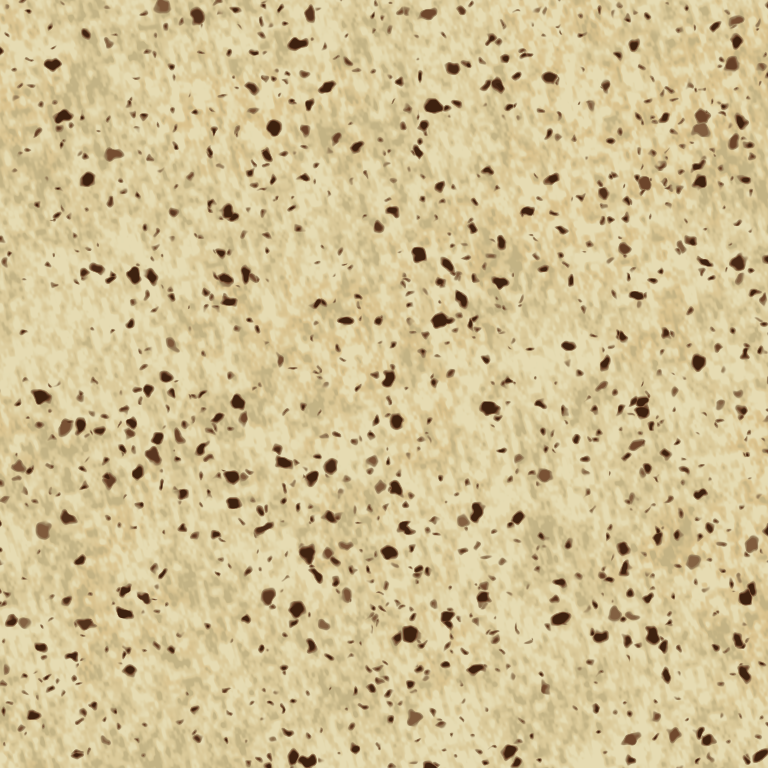
Write a WebGL 2 fragment shader that draws this texture.

```glsl
#version 300 es
precision highp float;
// Speckled cream stone: a straw ground mottled by fine, slightly upright grain,
// with soft dark mineral flecks scattered over it. The ground is layered value
// noise; the flecks are warped ellipses jittered inside two hashed grids.

uniform vec2 u_resolution;
out vec4 fragColor;

// Ground colours
const vec3 STRAW = vec3(0.86, 0.79, 0.60);
const vec3 CREAM = vec3(0.90, 0.86, 0.70);
const vec3 TAN   = vec3(0.74, 0.68, 0.50);
const vec3 WARM  = vec3(0.86, 0.75, 0.53);

// Fleck colours, from rim to core
const vec3 RIM  = vec3(0.59, 0.49, 0.35);
const vec3 BODY = vec3(0.46, 0.30, 0.19);
const vec3 CORE = vec3(0.24, 0.13, 0.06);

// Sizes are fractions of the canvas height
const vec2  GRAIN_FREQ     = vec2(125.0, 80.0);
const float GRAIN_CONTRAST = 1.3;
const float FLECK_GRID     = 36.0;
const float FLECK_SHARE    = 0.43;
const float FLECK_MIN      = 0.0028;
const float FLECK_SPREAD   = 0.0068;
const float CRUMB_GRID     = 58.0;
const float CRUMB_SHARE    = 0.24;
const float CRUMB_MIN      = 0.0015;
const float CRUMB_SPREAD   = 0.0022;
const float EDGE_SOFTNESS  = 0.0032;
const float WARP_FREQ      = 120.0;
const float WARP_AMOUNT    = 0.007;
const float CLUSTER_FREQ   = 11.0;

// Three random values in 0..1 for a lattice cell
vec3 hash3(vec2 cell, int salt) {
    uvec3 v = uvec3(ivec3(ivec2(cell), salt));
    v = v * 1664525u + 1013904223u;
    v.x += v.y * v.z; v.y += v.z * v.x; v.z += v.x * v.y;
    v ^= v >> 16u;
    v.x += v.y * v.z; v.y += v.z * v.x; v.z += v.x * v.y;
    return vec3(v >> 8u) / 16777216.0;
}

float valueNoise(vec2 p, int salt) {
    vec2 cell = floor(p);
    vec2 f = fract(p);
    f = f * f * (3.0 - 2.0 * f);
    float low  = mix(hash3(cell, salt).x, hash3(cell + vec2(1, 0), salt).x, f.x);
    float high = mix(hash3(cell + vec2(0, 1), salt).x, hash3(cell + vec2(1, 1), salt).x, f.x);
    return mix(low, high, f.y);
}

// Ground: leaning fine grain over broad, faint warm patches
vec3 groundColour(vec2 p) {
    vec2 lean = vec2(p.x + 0.25 * p.y, p.y - 0.15 * p.x);
    float grain = 0.50 * valueNoise(lean * GRAIN_FREQ, 1)
                + 0.25 * valueNoise(lean * GRAIN_FREQ * 2.1, 2)
                + 0.25 * valueNoise(p * 17.0, 3);
    float tone = 0.5 + (grain - 0.5) * GRAIN_CONTRAST;
    float warmth = smoothstep(0.45, 0.85, 0.6 * valueNoise(p * 7.0, 4) + 0.4 * valueNoise(p * 45.0, 5));
    vec3 colour = mix(STRAW, WARM, 0.7 * warmth);
    colour = mix(colour, CREAM, smoothstep(0.40, 0.74, tone));
    return mix(colour, TAN, 0.8 * (1.0 - smoothstep(0.14, 0.44, tone)));
}

// Strongest fleck coverage at p from one jittered grid
float fleckCover(vec2 p, float grid, float share, float minRadius, float spread, int salt) {
    vec2 home = floor(p * grid);
    float cover = 0.0;
    for (int y = -1; y <= 1; y++) {
        for (int x = -1; x <= 1; x++) {
            vec2 cell = home + vec2(x, y);
            vec3 place = hash3(cell, salt);
            vec3 form = hash3(cell, salt + 1);
            vec2 centre = (cell + place.xy) / grid;
            float density = share * (0.4 + 1.2 * valueNoise(centre * CLUSTER_FREQ, 6));
            if (place.z > density) continue;

            // Turned ellipse of random size, stretch and darkness
            float angle = 6.2832 * form.y;
            vec2 axis = vec2(cos(angle), sin(angle));
            vec2 d = p - centre;
            float stretch = mix(1.0, 1.35, form.z);
            d = vec2(dot(d, axis) / stretch, dot(d, vec2(-axis.y, axis.x)) * stretch);
            float radius = minRadius + spread * form.x * form.x;
            float strength = mix(0.55, 1.0, smoothstep(0.0, 0.45, fract(form.x * 7.0 + form.z)));
            float shape = 1.0 - smoothstep(radius - EDGE_SOFTNESS, radius + EDGE_SOFTNESS, length(d));
            cover = max(cover, strength * shape);
        }
    }
    return cover;
}

void main() {
    vec2 p = gl_FragCoord.xy / u_resolution.y;

    // Ragged outlines
    vec2 warp = vec2(valueNoise(p * WARP_FREQ, 7), valueNoise(p * WARP_FREQ, 8)) - 0.5;
    vec2 q = p + WARP_AMOUNT * warp;

    float flecks = fleckCover(q, FLECK_GRID, FLECK_SHARE, FLECK_MIN, FLECK_SPREAD, 20);
    float crumbs = fleckCover(q, CRUMB_GRID, CRUMB_SHARE, CRUMB_MIN, CRUMB_SPREAD, 30);
    float cover = max(flecks, 0.8 * crumbs);

    // Ramp from ground through rim and body to core
    vec3 colour = mix(groundColour(p), RIM, smoothstep(0.02, 0.42, cover));
    colour = mix(colour, BODY, smoothstep(0.40, 0.68, cover));
    colour = mix(colour, CORE, smoothstep(0.62, 0.95, cover));
    fragColor = vec4(colour, 1.0);
}
```
